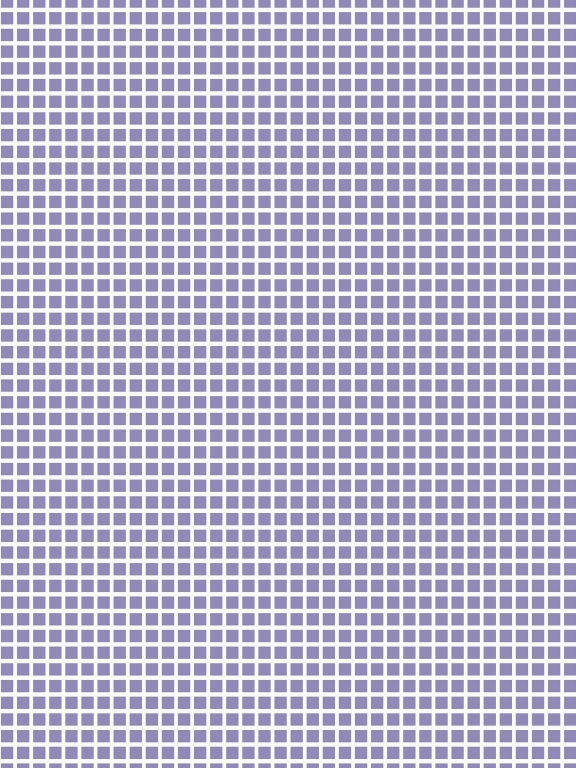
A Shadertoy shader for this pattern:

```glsl
// A fine grid of flat lavender squares parted by off-white lines.
// The canvas is folded into cells; per-axis edge distances give an
// antialiased square, a greyer rim and slightly warmer line crossings.

void mainImage(out vec4 fragColor, in vec2 fragCoord)
{
    // Repeats across and down; lengths below are in cell widths.
    vec2 repeats = vec2(35.8, 46.0);
    vec2 pitch = vec2(1.0, repeats.x / repeats.y * iResolution.y / iResolution.x);
    float pixel = repeats.x / iResolution.x;

    // Fold into one cell centred on its square.
    vec2 cell = fragCoord / iResolution.xy * repeats - vec2(0.441, 0.906);
    vec2 local = abs(fract(cell + 0.5) - 0.5) * pitch;

    // Signed distance to the square's edge along each axis.
    vec2 edge = local - 0.383;
    vec2 inside = clamp(0.5 - edge / pixel, 0.0, 1.0);
    float square = inside.x * inside.y;

    // Lavender core fading to a greyer rim.
    float soft = max(0.03, 0.5 * pixel);
    float core = 1.0 - smoothstep(-soft, soft, max(edge.x, edge.y) + 0.075);
    vec3 lavender = mix(vec3(0.56, 0.54, 0.66), vec3(0.57, 0.54, 0.72), core);

    // Cool white lines, warmer where they cross.
    float crossing = (1.0 - inside.x) * (1.0 - inside.y);
    vec3 line = mix(vec3(0.98, 0.98, 0.99), vec3(0.98, 0.98, 0.96), crossing);

    fragColor = vec4(mix(line, lavender, square), 1.0);
}
```
